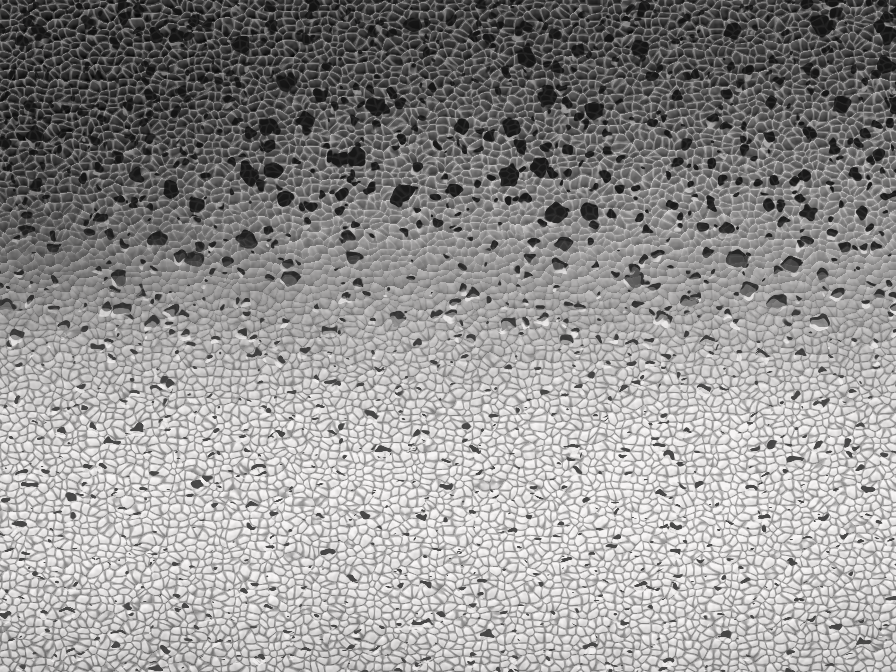
This texture is drawn by a Shadertoy shader. Its source:

```glsl
#define GRAIN_CELLS 82.0
#define GRAIN_CONTRAST 0.30
#define LARGE_DROPS 21.0
#define SMALL_DROPS 37.0
#define LARGE_FILL 0.72
#define SMALL_FILL 0.62
#define RAGGEDNESS 0.0065
#define RIM_SHIFT 0.0065
#define EMBOSS 0.22

vec2 hash2(vec2 p) {
    vec3 q = fract(vec3(p.xyx) * vec3(0.1031, 0.1030, 0.0973));
    q += dot(q, q.yzx + 33.33);
    return fract((q.xx + q.yz) * q.zy);
}

float gradientCorner(vec2 cell, vec2 corner, vec2 f) {
    return dot(hash2(cell + corner) * 2.0 - 1.0, f - corner);
}

float gradientNoise(vec2 p) {
    vec2 i = floor(p), f = p - i;
    vec2 w = f * f * f * (f * (f * 6.0 - 15.0) + 10.0);
    float low = mix(gradientCorner(i, vec2(0, 0), f), gradientCorner(i, vec2(1, 0), f), w.x);
    float high = mix(gradientCorner(i, vec2(0, 1), f), gradientCorner(i, vec2(1, 1), f), w.x);
    return mix(low, high, w.y);
}

// Broad light: dark above, a steep step at the left, pale below
float lightFalloff(vec2 uv) {
    float leftShade = smoothstep(0.49, 0.62, uv.y) * (1.0 - smoothstep(0.0, 0.45, uv.x));
    float h = uv.y + 0.14 * leftShade;
    float tone = 0.25 + 0.06 * uv.x;
    tone += 0.33 * (1.0 - smoothstep(0.55, 0.98, h));
    tone += 0.16 * (1.0 - smoothstep(0.35, 0.60, h));
    float band = (uv.y - 0.24) / 0.16;
    tone += 0.05 * exp(-band * band);
    tone -= 0.05 * (1.0 - smoothstep(0.0, 0.15, uv.y));
    return tone - 0.05 * smoothstep(0.75, 1.0, uv.x) * (1.0 - uv.y);
}

// Leather cells: x = distance to crease, y = slope toward the light
vec2 leather(vec2 p) {
    vec2 i = floor(p), nearestOffset = vec2(0.0);
    float first = 8.0, second = 8.0;
    for (int y = -1; y <= 1; y++)
    for (int x = -1; x <= 1; x++) {
        vec2 cell = i + vec2(x, y);
        vec2 offset = p - cell - 0.1 - 0.8 * hash2(cell);
        float d = length(offset);
        if (d < first) {
            second = first;
            first = d;
            nearestOffset = offset;
        } else second = min(second, d);
    }
    return vec2(second - first, dot(nearestOffset, vec2(-0.35, 0.94)));
}

// Signed distance to drops scattered on a jittered grid
float dropLayer(vec2 p, float cells, float fill) {
    vec2 q = p * cells, i = floor(q);
    float flatness = mix(2.1, 1.0, smoothstep(0.2, 0.8, p.y));
    float shrink = mix(0.72, 1.0, smoothstep(0.1, 0.8, p.y));
    float nearest = 1.0;
    for (int y = -1; y <= 1; y++)
    for (int x = -1; x <= 1; x++) {
        vec2 cell = i + vec2(x, y);
        vec2 traits = hash2(cell + cells * 7.0);
        if (traits.x > fill) continue;
        vec2 offset = q - cell - hash2(cell + cells);
        offset.y *= flatness;
        float radius = mix(0.10, 0.33, traits.y * traits.y) * shrink;
        nearest = min(nearest, length(offset) - radius);
    }
    return nearest / cells;
}

float dropMask(vec2 p, vec2 warp, float px) {
    p += warp;
    float d = min(dropLayer(p, LARGE_DROPS, LARGE_FILL), dropLayer(p, SMALL_DROPS, SMALL_FILL));
    return 1.0 - smoothstep(-px, px, d);
}

void mainImage(out vec4 fragColor, in vec2 fragCoord) {
    vec2 uv = fragCoord / iResolution.xy;
    vec2 p = fragCoord / iResolution.y;
    float px = 0.8 / iResolution.y;
    float upper = smoothstep(0.40, 0.72, uv.y);
    float tone = lightFalloff(uv) + 0.035 * gradientNoise(p * 9.0);

    // Creases are pale in the shade and dark in the bright area
    vec2 bend = vec2(gradientNoise(p * 34.0), gradientNoise(p * 34.0 + 51.0));
    vec2 grain = leather(p * GRAIN_CELLS * vec2(0.92, 1.08) + 0.9 * bend);
    float crease = 1.0 - smoothstep(0.04, 0.26 + px * GRAIN_CELLS, grain.x);
    float polarity = mix(-1.0, 0.75, smoothstep(0.34, 0.80, uv.y));
    float color = tone + GRAIN_CONTRAST * polarity * (crease - 0.38);
    color += EMBOSS * grain.y * mix(0.6, 1.0, upper);
    color += 0.09 * gradientNoise(p * 150.0);

    // Ragged drops with a dark body above and a wet glint below
    vec2 warp = RAGGEDNESS * vec2(gradientNoise(p * 65.0), gradientNoise(p * 65.0 + 19.0)) * 1.6;
    float body = dropMask(p, warp, px);
    float raised = dropMask(p + vec2(0.0015, RIM_SHIFT), warp, px);
    float dark = body * mix(1.0 - raised, 1.0, upper);
    float pool = body * raised * (1.0 - upper);
    float glint = raised * (1.0 - body);
    glint *= smoothstep(-0.15, 0.25, gradientNoise(p * 40.0 + 7.0) + 0.12 - 0.2 * upper);
    color = mix(color, tone + 0.08, 0.75 * pool);
    color = mix(color, min(tone + 0.30, 0.96), 0.8 * glint);
    color = mix(color, mix(0.22, 0.07, upper) + 0.04 * crease, 0.92 * dark);

    color = clamp(color, 0.03, 0.97);
    fragColor = vec4(color * vec3(1.0, 0.992, 0.99), 1.0);
}
```
